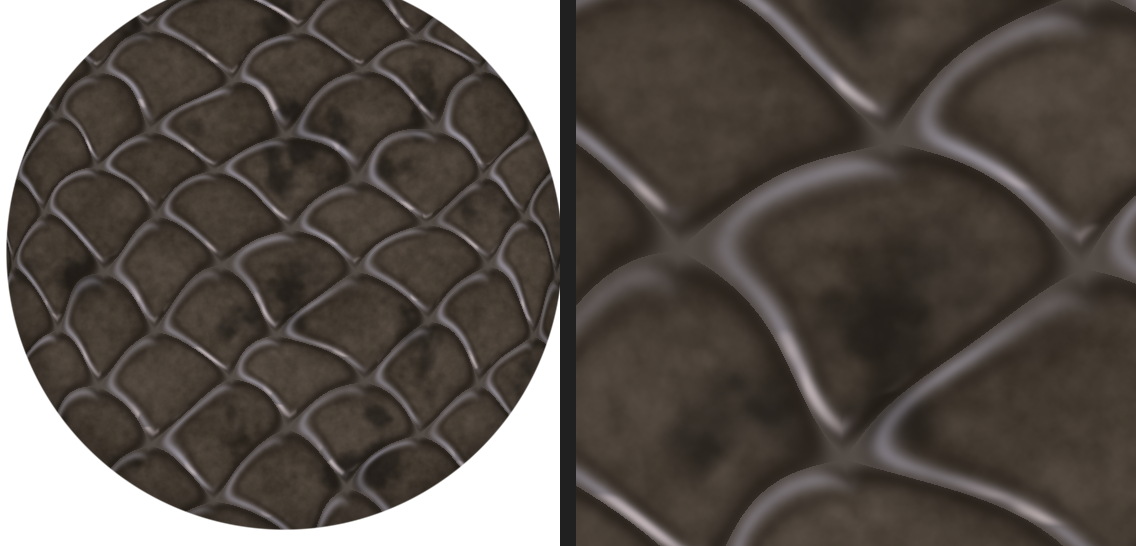
Left: the whole. Right: its middle third, enlarged.
A Shadertoy shader for this texture:

```glsl
const float PI = 3.14159265;
const vec3 HIDE_DARK = vec3(0.20, 0.17, 0.135);
const vec3 HIDE_LIGHT = vec3(0.335, 0.295, 0.26);
const vec3 GROOVE = vec3(0.33, 0.30, 0.28);
const vec3 CREASE = vec3(0.13, 0.105, 0.085);
const vec3 SHEEN = vec3(0.57, 0.55, 0.59);
const vec3 GLINT = vec3(0.80, 0.74, 0.74);

float hash(vec2 p) {
    vec3 q = fract(vec3(p.xyx) * 0.1031);
    q += dot(q, q.yzx + 33.33);
    return fract((q.x + q.y) * q.z);
}

float noise(vec2 p) {
    vec2 cell = floor(p), f = fract(p);
    f = f * f * (3.0 - 2.0 * f);
    float low = mix(hash(cell), hash(cell + vec2(1, 0)), f.x);
    float high = mix(hash(cell + vec2(0, 1)), hash(cell + vec2(1, 1)), f.x);
    return mix(low, high, f.y);
}

float fbm(vec2 p) {
    float sum = 0.0, weight = 0.5;
    for (int i = 0; i < 4; i++) {
        sum += weight * noise(p);
        p = mat2(1.6, 1.2, -1.2, 1.6) * p + 7.3;
        weight *= 0.5;
    }
    return sum / 0.9375;
}

float bell(float x, float width) {
    return exp(-x * x / (width * width));
}

// Wrap columns around a cylinder; rows grow toward the bottom
vec2 hideCoords(vec2 p) {
    float column = asin(clamp((p.x - 0.017) / 0.54, -1.0, 1.0)) / 0.235;
    float depth = 0.44 - p.y;
    float row = depth / 0.0933 + 0.32 * sin(PI * depth / 0.747);
    return vec2(column, 1.0 - row);
}

// Uneven growth, then upward bowing of every diamond edge
vec2 warpScales(vec2 uv, float unevenness, float bow) {
    vec2 drift = vec2(noise(uv * 0.8 + 21.0), noise(uv * 0.8 + 57.0)) - 0.5;
    uv += unevenness * drift;
    uv.y -= bow * abs(sin(PI * uv.x));
    return uv;
}

// Distance inward from a rounded diamond's edge, 1 at its centre
float scaleDepth(vec2 diagonal, float sharpness) {
    vec2 d = pow(abs(2.0 * diagonal) + 1e-4, vec2(sharpness));
    return 1.0 - pow(d.x + d.y, 1.0 / sharpness);
}

vec3 leather(vec2 p, float tint) {
    float mottle = fbm(p * 15.0);
    float grain = fbm(p * 75.0 + 4.0);
    float tone = 0.48 + 0.65 * (mottle - 0.5) + 0.65 * (grain - 0.5);
    vec3 color = mix(HIDE_DARK, HIDE_LIGHT, clamp(tone + 0.22 * (tint - 0.5), 0.0, 1.0));
    float stain = smoothstep(0.60, 0.82, fbm(p * 11.0 + 40.0));
    return color * (1.0 - 0.45 * stain);
}

vec3 scaledHide(vec2 p) {
    vec2 uv = warpScales(hideCoords(p), 0.50, 0.20);
    vec2 diagonal = 0.5 * vec2(uv.x + uv.y, uv.x - uv.y);
    vec2 id = floor(diagonal + 0.5);
    vec2 local = diagonal - id;
    vec2 pos = vec2(local.x + local.y, local.x - local.y);
    float depth = scaleDepth(local, 5.0);

    // Body and the groove around it
    vec3 color = leather(p, hash(id + 30.0));
    color *= 0.93 + 0.12 * smoothstep(0.05, 0.5, depth);
    color = mix(GROOVE, color, smoothstep(-0.10, 0.07, depth));

    // Shaded right flank and lit left rim
    float left = 1.0 - smoothstep(-0.22, 0.12, pos.x);
    float lower = 1.0 - smoothstep(-0.35, 0.25, pos.y);
    color = mix(color, CREASE, 0.65 * (1.0 - left) * bell(depth - 0.04, 0.10));
    color = mix(color, CREASE, 0.30 * left * bell(depth - 0.25, 0.07));
    float wear = 0.55 + 0.65 * noise(p * 18.0 + 11.0);
    float rim = left * bell(depth - 0.09, 0.075) * wear;
    color = mix(color, SHEEN, clamp(rim * mix(0.62, 0.92, lower), 0.0, 1.0));

    // Broken specks of polish near the tail
    float speck = smoothstep(0.48, 0.72, noise(p * 48.0 + 9.0));
    float tail = bell(length(pos - vec2(-0.22, -0.66)), 0.30);
    return mix(color, GLINT, 0.75 * speck * tail * bell(depth - 0.08, 0.06));
}

void mainImage(out vec4 fragColor, in vec2 fragCoord) {
    vec2 p = (fragCoord - 0.5 * iResolution.xy) / iResolution.y;
    float pixel = 1.0 / iResolution.y;

    // Round swatch on white
    float edge = length(p - vec2(0.008, 0.039)) - 0.509;
    vec3 color = scaledHide(p) * (1.0 - 0.15 * smoothstep(-0.05, 0.0, edge));
    fragColor = vec4(mix(color, vec3(1.0), smoothstep(-pixel, pixel, edge)), 1.0);
}
```
